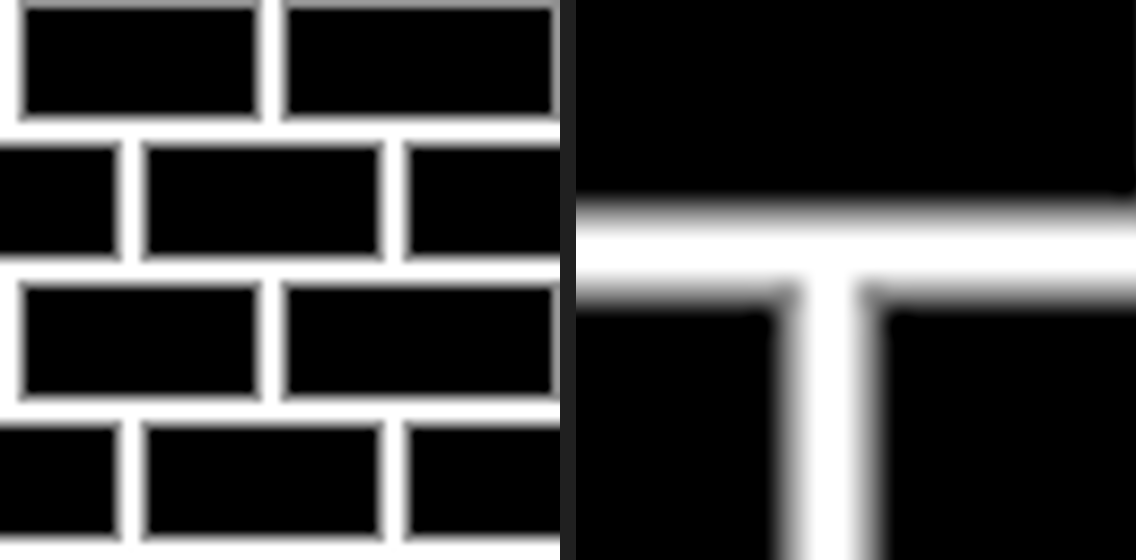
Left, the full canvas; right, a detail of the centre.
Reproduce this pattern procedurally as a WebGL 2 fragment shader.

```glsl
#version 300 es
precision highp float;
// Black running-bond bricks with soft grey rims and white mortar.

uniform vec2 u_resolution;
out vec4 fragColor;

const float GRID = 64.0;          // cells along each side of the canvas
const float COURSE = 16.0;        // brick height plus mortar, in cells
const float JOINT_SPACING = 30.0; // between the two upright joints of a course
const float JOINT_SHIFT = 14.0;   // sideways shift of every second course

const vec3 MORTAR = vec3(1.0);
const vec3 RIM = vec3(0.565);
const vec3 BRICK = vec3(0.0);

// Distance between two points on a line that wraps round at the given period.
float wrappedDistance(float a, float b, float period) {
    return abs(mod(a - b + 0.5 * period, period) - 0.5 * period);
}

// Distance from a point to the nearest mortar centre line, y pointing down.
float mortarDistance(vec2 p) {
    float course = floor(p.y / COURSE);
    float firstJoint = 1.0 + JOINT_SHIFT * mod(course, 2.0);
    float bed = wrappedDistance(p.y, COURSE - 1.0, COURSE);
    float left = wrappedDistance(p.x, firstJoint, GRID);
    float right = wrappedDistance(p.x, firstJoint + JOINT_SPACING, GRID);
    return min(bed, min(left, right));
}

// Flat colour of one grid cell, held constant beyond the canvas edges.
vec3 cellColor(vec2 cell) {
    float d = mortarDistance(clamp(cell, 0.0, GRID - 1.0) + 0.5);
    return d < 1.0 ? MORTAR : d < 2.0 ? RIM : BRICK;
}

// Cubic interpolation weight at a given distance from a cell centre.
float cubicWeight(float x) {
    float d = abs(x);
    float inner = (1.5 * d - 2.5) * d * d + 1.0;
    float outer = ((-0.5 * d + 2.5) * d - 4.0) * d + 2.0;
    return d < 1.0 ? inner : d < 2.0 ? outer : 0.0;
}

// Blend the surrounding 4 by 4 cells into smooth edges.
vec3 smoothBricks(vec2 p) {
    vec2 base = floor(p - 0.5);
    vec2 offset = p - 0.5 - base;
    vec3 sum = vec3(0.0);
    for (int j = -1; j <= 2; j++) {
        for (int i = -1; i <= 2; i++) {
            vec2 tap = vec2(float(i), float(j));
            vec2 away = offset - tap;
            sum += cellColor(base + tap) * cubicWeight(away.x) * cubicWeight(away.y);
        }
    }
    return clamp(sum, 0.0, 1.0);
}

void main() {
    vec2 uv = gl_FragCoord.xy / u_resolution;
    vec2 p = vec2(uv.x, 1.0 - uv.y) * GRID;
    fragColor = vec4(smoothBricks(p), 1.0);
}
```
